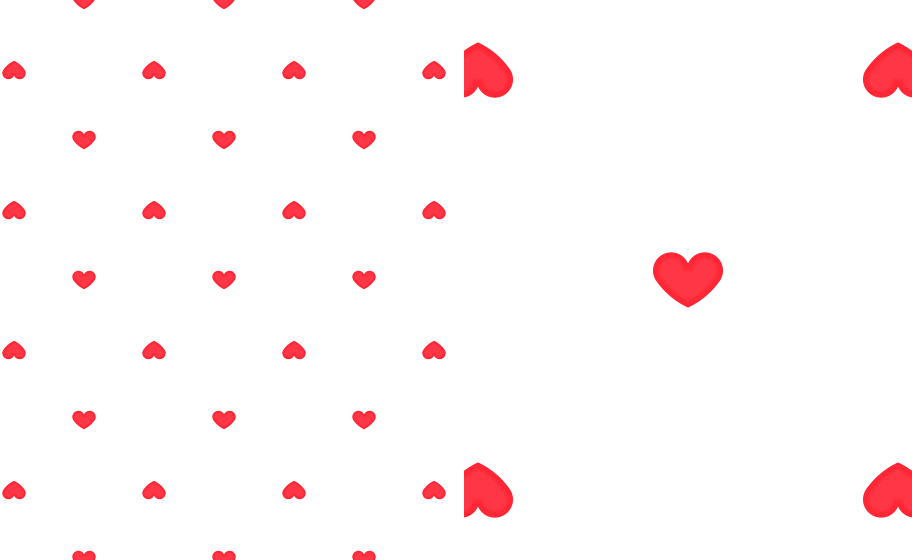
Left: the whole. Right: its middle third, enlarged.
Write a WebGL 2 fragment shader that draws this pattern.

```glsl
#version 300 es
precision highp float;
// Small red hearts on white, in staggered rows that point down and up by turns.

uniform vec2 u_resolution;
out vec4 fragColor;

// Signed distance to a heart of half-width 1, tip down.
float heart(vec2 p) {
    p.x = abs(p.x);
    vec2 lobeCenter = vec2(0.48, 0.27);
    vec2 sideCenter = vec2(-0.963, 1.275);
    float lobe = length(p - lobeCenter) - 0.52;
    float side = length(p - sideCenter) - 2.278;
    // The side arc takes over below the line where it touches the lobe.
    float seam = dot(p - lobeCenter, vec2(0.572, 0.821));
    float body = max(max(side, seam), p.y - 0.45);
    return min(lobe, body);
}

void main() {
    // Square cells, four to the canvas height, centered across the width.
    vec2 cell = vec2(gl_FragCoord.x - 0.5 * u_resolution.x, gl_FragCoord.y) / u_resolution.y * 4.0;

    // Upright hearts on cell corners, inverted hearts on cell centers.
    vec2 upright = fract(cell + 0.5) - 0.5;
    vec2 inverted = 0.5 - fract(cell);
    float d = min(heart(upright * 12.0), heart(inverted * 12.0));

    // Fill with a slightly deeper rim, and smooth the edge over one pixel.
    float pixel = 48.0 / u_resolution.y;
    vec3 red = mix(vec3(1.0, 0.21, 0.27), vec3(1.0, 0.15, 0.21), smoothstep(-0.24, -0.1, d));
    float coverage = 1.0 - smoothstep(-0.6 * pixel, 0.6 * pixel, d);
    fragColor = vec4(mix(vec3(1.0), red, coverage), 1.0);
}
```
